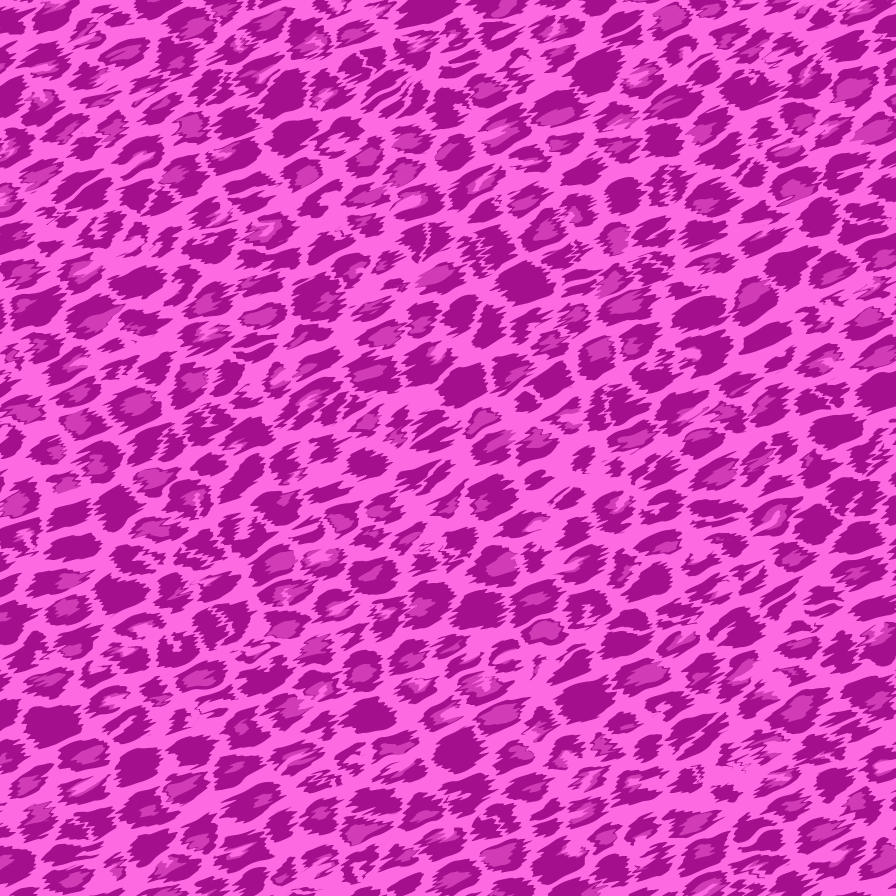
A WebGL 2 fragment shader for this pattern:

```glsl
#version 300 es
precision highp float;

uniform vec2 u_resolution;
out vec4 fragColor;

#define CELLS 21.0        // spots across the canvas
#define FUR_ANGLE 0.42    // lean of the coat, radians
#define STRETCH 1.16      // elongation of spots along the fur
#define JITTER 0.85       // irregularity of spot placement
#define GAP 0.085         // mean half width of the ground between spots
#define ROUNDING 10.0     // higher gives sharper spot corners
#define WARP 0.28         // wobble of the outlines
#define FUR_LENGTH 0.36   // reach of the ragged hairs
#define FUR_DENSITY 11.0  // hairs per cell
#define CORE_SHARE 0.75   // part of the spots with a lighter core
#define SAMPLES 2         // supersampling per axis

const vec3 GROUND = vec3(0.99, 0.41, 0.88);
const vec3 SPOT = vec3(0.64, 0.06, 0.55);
const vec3 CORE = vec3(0.82, 0.23, 0.71);

vec2 hash2(vec2 p) {
    uvec2 v = uvec2(ivec2(p)) * 1664525u + 1013904223u;
    for (int i = 0; i < 2; i++) {
        v.x += v.y * 1664525u;
        v.y += v.x * 1664525u;
        v ^= v >> 16u;
    }
    return vec2(v & 0xffffu) / 65535.0;
}

float gradientDot(vec2 corner, vec2 offset) {
    return dot(hash2(corner) * 2.0 - 1.0, offset);
}

float gradientNoise(vec2 p) {
    vec2 i = floor(p), f = p - i, s = f * f * f * (f * (f * 6.0 - 15.0) + 10.0);
    vec2 e = vec2(1.0, 0.0);
    return mix(mix(gradientDot(i, f), gradientDot(i + e, f - e), s.x),
               mix(gradientDot(i + e.yx, f - e.yx), gradientDot(i + 1.0, f - 1.0), s.x), s.y);
}

vec2 site(vec2 cell) {
    return cell + 0.5 + JITTER * (hash2(cell) - 0.5);
}

// Rotate into fur space, wobble the outlines, then comb them into hairs
vec2 furSpace(vec2 uv) {
    float c = cos(FUR_ANGLE), s = sin(FUR_ANGLE);
    vec2 q = vec2(c * uv.x + s * uv.y, c * uv.y - s * uv.x);
    q *= CELLS * vec2(1.0 / STRETCH, STRETCH);
    float hairs = gradientNoise(q * vec2(1.2, FUR_DENSITY) + 60.0);
    q += WARP * vec2(gradientNoise(q * 1.6 + 17.0), gradientNoise(q * 1.6 + 143.0));
    q.x += FUR_LENGTH * hairs;
    return q;
}

vec2 nearestCell(vec2 q) {
    vec2 best = floor(q);
    float bestDist = 1e3;
    for (int y = -1; y <= 1; y++)
    for (int x = -1; x <= 1; x++) {
        vec2 cell = floor(q) + vec2(x, y);
        vec2 r = site(cell) - q;
        if (dot(r, r) < bestDist) {
            bestDist = dot(r, r);
            best = cell;
        }
    }
    return best;
}

// Distance to the Voronoi border, with rounded corners
float borderDistance(vec2 q, vec2 cell) {
    vec2 home = site(cell);
    float sum = 0.0;
    for (int y = -2; y <= 2; y++)
    for (int x = -2; x <= 2; x++) {
        if (x == 0 && y == 0) continue;
        vec2 other = site(cell + vec2(x, y));
        float d = dot(0.5 * (home + other) - q, normalize(other - home));
        sum += exp(-ROUNDING * d);
    }
    return -log(sum) / ROUNDING;
}

vec3 coat(vec2 uv, float edge) {
    vec2 q = furSpace(uv);
    vec2 cell = nearestCell(q);
    vec2 traits = hash2(cell + 301.0), shape = hash2(cell + 733.0);

    // Local frame: u points to the open side of the rosette
    vec2 r = q - site(cell);
    float angle = 6.2832 * shape.x;
    vec2 open = vec2(cos(angle), sin(angle));
    float u = dot(r, open), v = open.x * r.y - open.y * r.x;

    float body = borderDistance(q, cell) - GAP * mix(0.5, 1.5, shape.y);
    float spot = body;

    // Some spots are split in two, others are notched into a C
    bool split = traits.x < 0.15;
    if (split || traits.x > 0.65) {
        float start = split ? -1.0 : 0.04;
        float width = split ? 0.06 : mix(0.07, 0.13, shape.y);
        spot = min(spot, length(vec2(u - clamp(u, start, 1.0), v)) - width);
    }

    // Lighter core, its rim thinning out on the open side
    float radius = mix(0.16, 0.32, fract(traits.y * 7.0));
    float core = radius - length((r - 0.1 * open) * vec2(0.85, 1.1));
    core = min(core, body - 0.1 + 0.3 * u);
    if (split || traits.y > CORE_SHARE) core = -1.0;

    vec3 fill = mix(SPOT, CORE, smoothstep(-edge, edge, core));
    return mix(GROUND, fill, smoothstep(-edge, edge, spot));
}

void main() {
    float scale = min(u_resolution.x, u_resolution.y);
    float edge = 0.35 * CELLS / scale;
    vec3 color = vec3(0.0);
    for (int y = 0; y < SAMPLES; y++)
    for (int x = 0; x < SAMPLES; x++) {
        vec2 offset = (vec2(x, y) + 0.5) / float(SAMPLES) - 0.5;
        color += coat((gl_FragCoord.xy + offset) / scale, edge);
    }
    fragColor = vec4(color / float(SAMPLES * SAMPLES), 1.0);
}
```
